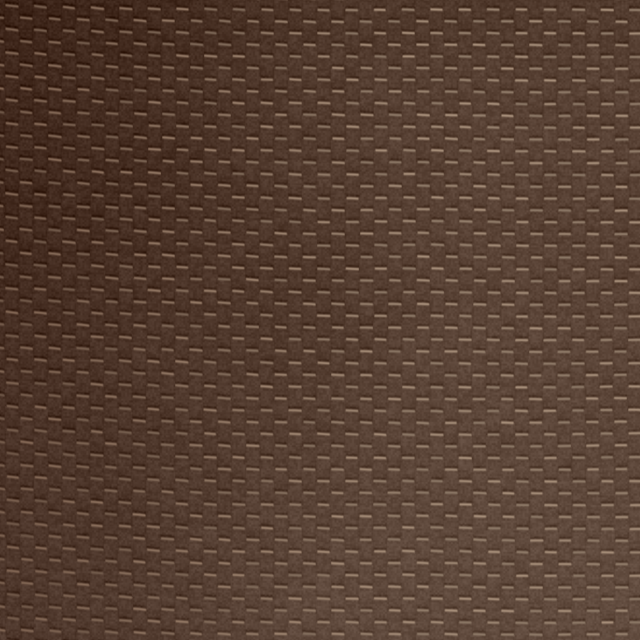
This texture is drawn by a WebGL 1 fragment shader. Its source:

```glsl
precision highp float;
uniform vec2 u_resolution;

float hash(vec2 p) {
  p = fract(p * vec2(0.1031, 0.1137));
  p += dot(p, p.yx + 33.33);
  return fract((p.x + p.y) * p.x * 7.31);
}

float noise(vec2 p) {
  vec2 i = floor(p), f = fract(p);
  f = f * f * (3.0 - 2.0 * f);
  return mix(mix(hash(i), hash(i + vec2(1.0, 0.0)), f.x),
             mix(hash(i + vec2(0.0, 1.0)), hash(i + 1.0), f.x), f.y);
}

// Soft horizontal stroke, strongest along its middle
float stroke(vec2 p, float halfLength, float thickness) {
  float ends = 1.0 - smoothstep(halfLength - 0.0022, halfLength + 0.0016, abs(p.x));
  return ends * exp(-p.y * p.y / (thickness * thickness));
}

void main() {
  vec2 uv = gl_FragCoord.xy / u_resolution;
  float pixel = 1.0 / min(u_resolution.x, u_resolution.y);
  float down = 1.0 - uv.y;

  // Upright blocks, every other column shifted by half a block
  vec2 blocks = vec2(45.2, 27.15);
  float sag = 0.18 * pow(1.0 - uv.x, 4.0);
  vec2 grid = vec2(uv.x, down) * blocks + vec2(0.63, sag - 0.41);
  grid.x += 0.12 * (noise(uv * 5.0) - 0.5);
  grid.y += 0.07 * (noise(uv * 6.0 + 20.0) - 0.5);
  float column = floor(grid.x);
  grid.y += 0.5 * (1.0 - mod(column, 2.0));
  vec2 id = vec2(column, floor(grid.y + 0.5));
  float across = fract(grid.x) - 0.5;
  float below = fract(grid.y);
  float fromDash = fract(grid.y + 0.5) - 0.5;

  // Uneven light: reddish and dim at the left, paler toward the lower right
  float light = smoothstep(-0.1, 0.75, uv.x);
  vec3 color = mix(vec3(0.262, 0.168, 0.123), vec3(0.338, 0.249, 0.198), light);
  color += vec3(0.046, 0.050, 0.050) * smoothstep(0.3, 1.0, down);
  color -= 0.020 * (1.0 - smoothstep(0.0, 0.15, down));
  color += 0.014 * (uv.x - 0.5);
  color += 0.022 * (noise(uv * 4.0 + 9.0) - 0.5);

  // Padded relief: pale under the dash, darker toward the next and at the sides
  color += 0.024 * (0.5 - below);
  color -= 0.016 * smoothstep(0.32, 0.5, abs(across));
  color += 0.014 * (hash(id + 3.0) - 0.5);

  // Fine leather grain
  color += 0.056 * (noise(uv * 330.0) - 0.5);
  color += 0.034 * (noise(uv * vec2(150.0, 190.0) + 40.0) - 0.5);

  // Each dash is a soft lit ridge, slightly bowed, with a shadow above it
  float slope = 0.10 * (1.0 - uv.x) + 0.05 * (hash(id + 17.0) - 0.5);
  vec2 p = vec2(across, fromDash) / blocks;
  p.y -= slope * p.x + 4.0 * p.x * p.x * (hash(id + 5.0) - 0.3);
  float halfLength = 0.0099 + 0.0014 * (hash(id + 8.0) - 0.5);
  float thickness = max(0.0022, pixel);
  color -= 0.070 * stroke(p + vec2(0.0, 0.0042), halfLength, thickness);
  color -= 0.022 * stroke(p - vec2(0.0, 0.0045), halfLength, thickness);
  vec3 highlight = mix(vec3(0.455, 0.355, 0.290), vec3(0.590, 0.505, 0.430), light);
  highlight *= 0.90 + 0.20 * hash(id + 29.0);
  color = mix(color, highlight, stroke(p, halfLength, thickness));

  gl_FragColor = vec4(clamp(color, 0.0, 1.0), 1.0);
}
```
